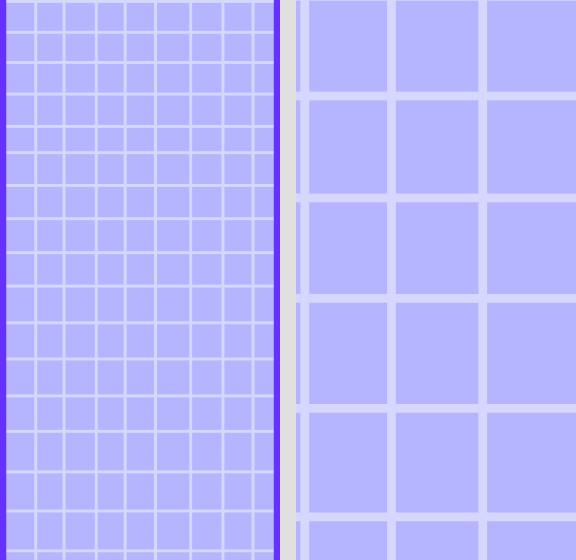
Left: the whole. Right: its middle third, enlarged.
Write a Shadertoy shader that draws this pattern.

```glsl
// Column lines: even pitch with a slight uneven drift
float columnX(float i) {
    float a = i * 3.14159 / 7.0;
    float drift = -0.0102 * sin(a) - 0.0040 * sin(2.0 * a) + 0.0038 * sin(3.0 * a)
                - 0.0036 * sin(4.0 * a) - 0.0032 * sin(5.0 * a);
    return 0.1276 + 0.11086 * i + drift;
}

// Row lines: pitch grows downward, with looser rows at the top
float rowY(float i) {
    float loose = 0.0047 * i * step(i, 4.5);
    float wobble = (0.0034 - 0.00086 * i) * max(0.0, cos(1.5708 * (i - 1.0)));
    return 0.0052 + 0.10164 * i + 0.001312 * i * i + loose + wobble;
}

// Antialiased coverage of a signed distance
float coverage(float d, float pixel) {
    return clamp(0.5 - d / pixel, 0.0, 1.0);
}

void mainImage(out vec4 fragColor, in vec2 fragCoord) {
    // Canvas spans 1 by 2, measured from the top left
    vec2 p = vec2(fragCoord.x, iResolution.y - fragCoord.y) / iResolution.xy * vec2(1.0, 2.0);
    vec2 pixel = vec2(1.0, 2.0) / iResolution.xy;

    // Distance to the nearest grid line on each axis
    vec2 nearest = vec2(1.0);
    for (int i = 0; i < 8; i++)
        nearest.x = min(nearest.x, abs(p.x - columnX(float(i))));
    for (int i = 0; i < 17; i++)
        nearest.y = min(nearest.y, abs(p.y - rowY(float(i))));

    float grid = max(coverage(nearest.x - 0.0052, pixel.x),
                     coverage(nearest.y - 0.0052, pixel.y));
    vec3 color = mix(vec3(0.71, 0.71, 1.0), vec3(0.84, 0.845, 1.0), grid);

    // Solid bands along both sides
    float sideDistance = min(p.x, 1.0 - p.x);
    color = mix(color, vec3(0.40, 0.19, 1.0), coverage(sideDistance - 0.0222, pixel.x));

    fragColor = vec4(color, 1.0);
}
```
